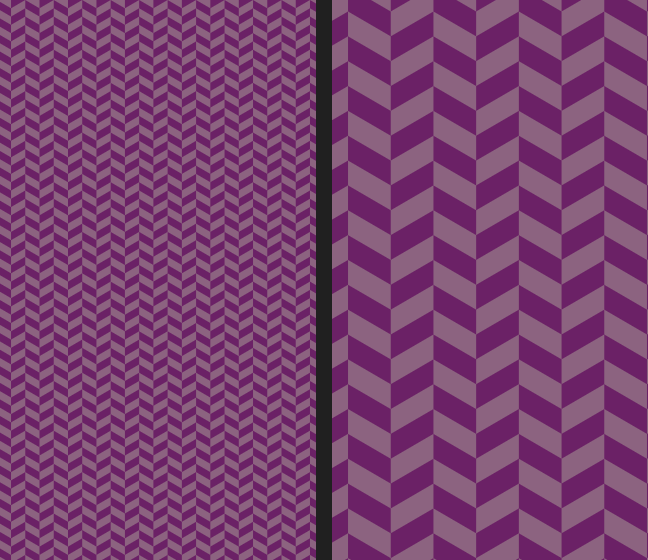
Left: the whole. Right: its middle third, enlarged.
Reproduce this pattern procedurally as a Shadertoy shader.

```glsl
// Two-tone herringbone: slanted bands mirrored and colour-swapped in each column
#define COLUMN_WIDTH 0.02542
#define BAND_HEIGHT 0.01479
#define FIRST_SEAM 0.0197
#define SLANT 1.0
#define EDGE_SOFTNESS 1.0
#define DARK_PLUM vec3(0.42, 0.13, 0.40)
#define DUSTY_MAUVE vec3(0.55, 0.39, 0.50)

// Signed distance to the nearest whole number; positive in even cells
float alternating(float v) {
    return 0.5 - abs(mod(v + 0.5, 2.0) - 1.0);
}

// Turns a signed distance into a smooth -1 to 1 step, one pixel wide
float softSign(float dist, float pixel) {
    return clamp(2.0 * dist / (pixel * EDGE_SOFTNESS), -1.0, 1.0);
}

void mainImage(out vec4 fragColor, in vec2 fragCoord) {
    // Canvas height is one unit; y runs down from the top edge
    float pixel = 1.0 / iResolution.y;
    vec2 p = vec2(fragCoord.x, iResolution.y - fragCoord.y) * pixel;

    // Columns, and the zigzag that rises and falls across them
    float column = (p.x - FIRST_SEAM) / COLUMN_WIDTH;
    float zigzag = abs(mod(column + 1.0, 2.0) - 1.0);
    float band = p.y / BAND_HEIGHT + SLANT * zigzag;

    // Distances measured at right angles to the edges
    float gradient = length(vec2(SLANT / COLUMN_WIDTH, 1.0 / BAND_HEIGHT));
    float bandSign = softSign(alternating(band) / gradient, pixel);
    float columnSign = softSign(alternating(column) * COLUMN_WIDTH, pixel);

    // The product swaps the two colours in every other column
    float dark = 0.5 + 0.5 * bandSign * columnSign;
    fragColor = vec4(mix(DUSTY_MAUVE, DARK_PLUM, dark), 1.0);
}
```
